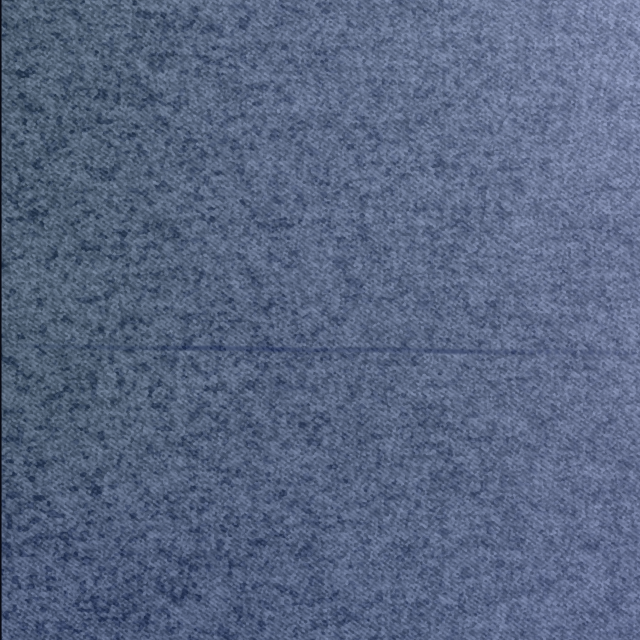
Give the GLSL for this texture, as a Shadertoy shader.

```glsl
// Washed blue denim: fine diagonal twill under uneven light, with dark flecks
// and a broken horizontal seam. Soft cellular noise makes grain, flecks and
// thread streaks; layered sines make the broad tone; one ramp colours it all.

const vec3 INDIGO = vec3(0.230, 0.283, 0.382);
const vec3 FADED  = vec3(0.490, 0.545, 0.665);
const vec3 EDGE_COLOR = vec3(0.03, 0.04, 0.08);

const vec3 GREY_GREEN_TINT = vec3(-0.002, 0.009, -0.018);
const vec3 BLUE_TINT       = vec3(-0.012, -0.010, 0.016);
const vec3 LAVENDER_TINT   = vec3(0.012, 0.002, 0.014);

const float TWILL_ANGLE = -0.62;   // threads fall to the right
const float TWILL_COUNT = 172.0;   // ridges per canvas width
const float TWILL_DEPTH = 0.125;
const vec2  GRAIN_SCALE  = vec2(265.0, 265.0);
const vec2  FLECK_SCALE  = vec2(112.0, 138.0);
const vec2  MOTTLE_SCALE = vec2(40.0, 50.0);
const vec2  WEFT_SCALE   = vec2(18.0, 210.0);
const vec2  WARP_SCALE   = vec2(210.0, 30.0);
const float GRAIN_DEPTH  = 0.66;
const float FLECK_DEPTH  = 0.22;
const float FLECK_DARKNESS = 0.22;
const float MOTTLE_DEPTH = 0.16;
const float WEFT_DEPTH   = 0.16;
const float WARP_DEPTH   = 0.12;

const float SEAM_HEIGHT = 0.459;
const float SEAM_SLOPE  = -0.011;
const float SEAM_WIDTH  = 0.0054;
const float SEAM_DEPTH  = 0.75;
const float EDGE_WIDTH  = 0.0024;
const float TAU = 6.2831853;

vec3 hash3(vec2 cell) {
    vec3 p = fract(vec3(cell.xyx) * vec3(0.1031, 0.1030, 0.0973));
    p += dot(p, p.yxz + 33.33);
    return fract((p.xxy + p.yzz) * p.zyx);
}

// Cellular noise: each jittered point blends its own random shade
float softCells(vec2 p) {
    vec2 cell = floor(p);
    float shade = 0.0, total = 0.0;
    for (int j = -1; j <= 1; j++) {
        for (int i = -1; i <= 1; i++) {
            vec2 neighbour = cell + vec2(i, j);
            vec3 rnd = hash3(neighbour + 400.0);
            vec2 offset = neighbour + rnd.xy - p;
            float weight = exp(-6.0 * dot(offset, offset));
            shade += weight * rnd.z;
            total += weight;
        }
    }
    return shade / total;
}

// Slow cloudy variation, about -1 to 1
float layeredSines(vec2 p) {
    float wave = sin(p.x * 7.0 + 2.0 * sin(p.y * 5.0 + 1.0));
    wave += 0.7 * sin(p.y * 11.0 + 1.5 * sin(p.x * 9.0 + 2.0));
    wave += 0.5 * sin(dot(p, vec2(17.0, -13.0)) + 0.7);
    return wave / 2.2;
}

// Light rises to the right and gathers in the upper right corner
float lighting(vec2 uv) {
    float corner = uv.x * uv.x * uv.y * uv.y;
    return 0.440 + 0.29 * (uv.x - 0.5) + 0.08 * (uv.y - 0.5)
         + 0.32 * corner + 0.03 * layeredSines(uv);
}

float twill(vec2 thread, float pixel) {
    float wobble = 0.5 * sin(thread.x * 31.0 + 3.0 * sin(thread.y * 13.0));
    float visible = 1.0 - smoothstep(0.40, 0.75, TWILL_COUNT * pixel);
    return visible * sin(TAU * TWILL_COUNT * thread.y + wobble);
}

// Dark line, solid on the left and stitched on the right
float seam(vec2 uv, float pixel) {
    float line = SEAM_HEIGHT + SEAM_SLOPE * uv.x + 0.0008 * sin(uv.x * 23.0);
    float body = 1.0 - smoothstep(0.2 * SEAM_WIDTH, SEAM_WIDTH + 0.5 * pixel, abs(uv.y - line));
    float strength = 0.74 + 0.20 * sin(uv.x * 15.0 - 3.8) + 0.12 * sin(uv.x * 47.0);
    float stitches = 0.45 + 0.35 * sin(uv.x * TAU * 75.0);
    strength *= mix(1.0, stitches, smoothstep(0.65, 0.85, uv.x));
    return body * strength * smoothstep(0.01, 0.10, uv.x);
}

void mainImage(out vec4 fragColor, in vec2 fragCoord) {
    vec2 uv = fragCoord / iResolution.xy;
    float pixel = 1.0 / iResolution.y;

    // Thread space: x runs along the twill, y across it
    float c = cos(TWILL_ANGLE), s = sin(TWILL_ANGLE);
    vec2 thread = vec2(c * uv.x + s * uv.y, c * uv.y - s * uv.x);

    // Cloth structure; flecks fade out toward the worn right side
    float grain  = softCells(thread * GRAIN_SCALE) - 0.5;
    float fleck  = softCells(uv * FLECK_SCALE);
    float mottle = softCells(uv * MOTTLE_SCALE + 90.0) - 0.5;
    float weft   = softCells(uv * WEFT_SCALE + 30.0) - 0.5;
    float warp   = softCells(uv * WARP_SCALE + 60.0) - 0.5;
    float wear = mix(1.25, 0.45, uv.x);
    float darkFleck = wear * (1.0 - smoothstep(0.12, 0.38, fleck + 0.25 * mottle));

    float tone = lighting(uv) + TWILL_DEPTH * twill(thread, pixel);
    tone += GRAIN_DEPTH * grain + MOTTLE_DEPTH * mottle;
    tone += WEFT_DEPTH * weft + WARP_DEPTH * warp;
    tone += FLECK_DEPTH * wear * (fleck - 0.5) - FLECK_DARKNESS * darkFleck;
    float seamMask = seam(uv, pixel);
    tone = mix(tone, min(tone, 0.35) - 0.35, SEAM_DEPTH * seamMask);

    // Colour ramp and drifting hue
    vec3 color = mix(INDIGO, FADED, clamp(tone, -0.35, 1.5));
    float greyLeft = (1.0 - smoothstep(0.05, 0.50, uv.x)) * smoothstep(0.10, 0.40, uv.y);
    color += GREY_GREEN_TINT * greyLeft;
    color += BLUE_TINT * (0.5 * (1.0 - smoothstep(0.0, 0.4, uv.y)) + 0.7 * darkFleck + 1.5 * seamMask);
    color += LAVENDER_TINT * smoothstep(0.60, 1.0, uv.x);

    // Narrow dark border on the left
    float edge = 1.0 - smoothstep(EDGE_WIDTH - 0.5 * pixel, EDGE_WIDTH + 0.5 * pixel, uv.x);
    fragColor = vec4(mix(color, EDGE_COLOR, edge), 1.0);
}
```
